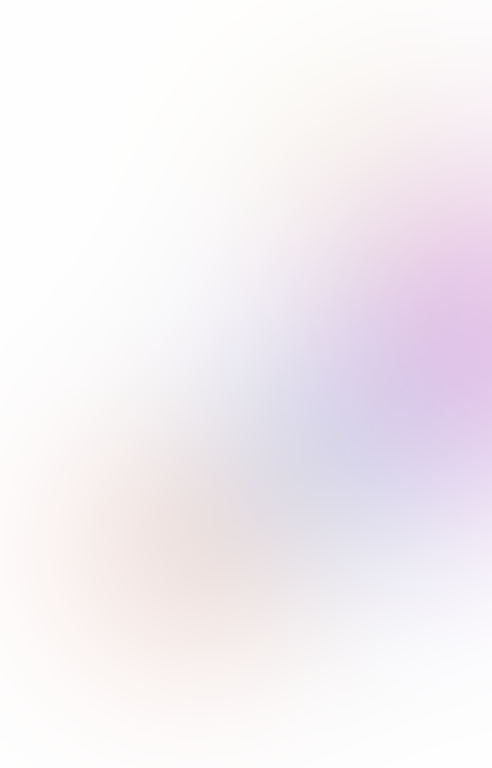
This background is drawn by a Shadertoy shader. Its source:

```glsl
// Soft pastel glows of orchid, blue and peach melting into a white field.

#define PAPER        vec3(0.998, 0.998, 0.998)
#define ORCHID_TINT  vec3(0.080, 0.210, 0.070)
#define BLUE_TINT    vec3(0.110, 0.062, 0.030)
#define PEACH_TINT   vec3(0.032, 0.090, 0.108)
#define CREAM_TINT   vec3(0.012, 0.010, 0.045)
#define ORCHID_GLOW  vec3(0.638, 0.564, 0.247)
#define BLUE_GLOW    vec3(0.436, 0.414, 0.203)
#define PEACH_GLOW   vec3(0.247, 0.284, 0.195)
#define CREAM_GLOW   vec3(0.480, 0.765, 0.200)

// Gaussian falloff; glow holds centre x, centre y and radius.
float glowAt(vec2 p, vec3 glow) {
    vec2 offset = (p - glow.xy) / glow.z;
    return exp(-dot(offset, offset));
}

void mainImage(out vec4 fragColor, in vec2 fragCoord) {
    // Canvas units: height is one.
    vec2 p = fragCoord / iResolution.y;

    // Each glow removes its tint from the white field.
    vec3 absorbed = ORCHID_TINT * glowAt(p, ORCHID_GLOW)
                  + BLUE_TINT * glowAt(p, BLUE_GLOW)
                  + PEACH_TINT * glowAt(p, PEACH_GLOW)
                  + CREAM_TINT * glowAt(p, CREAM_GLOW);

    fragColor = vec4(clamp(PAPER - absorbed, 0.0, 1.0), 1.0);
}
```
